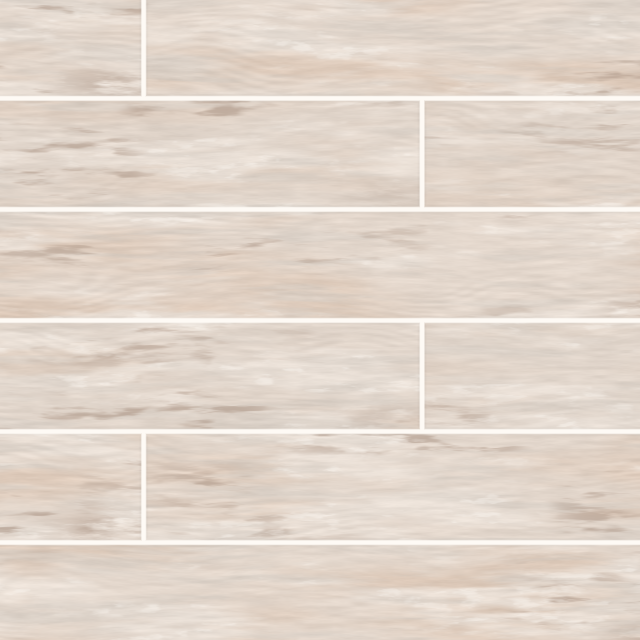
A Shadertoy shader for this texture:

```glsl
// Pale weathered wood-look planks in staggered rows with thin white joints.

#define ROW_HEIGHT   0.1735
#define PLANK_LENGTH 1.305
#define TOP_JOINT    0.1537
#define FIRST_BUTT   0.2245
#define JOINT_HALF   0.0038
#define JOINT_COLOR  vec3(0.995, 0.98, 0.96)
#define BASE_COLOR   vec3(0.892, 0.843, 0.800)
#define PALE_COLOR   vec3(0.922, 0.885, 0.850)
#define GREY_COLOR   vec3(0.845, 0.810, 0.775)
#define TAN_COLOR    vec3(0.862, 0.777, 0.708)
#define DARK_COLOR   vec3(0.690, 0.605, 0.545)
#define GRAIN_DEPTH  0.085

float hash(vec2 p) {
    vec3 q = fract(p.xyx * 0.1031);
    q += dot(q, q.yzx + 33.33);
    return fract((q.x + q.y) * q.z);
}

float noise(vec2 p) {
    vec2 cell = floor(p), f = fract(p);
    f = f * f * (3.0 - 2.0 * f);
    float low = mix(hash(cell), hash(cell + vec2(1, 0)), f.x);
    float high = mix(hash(cell + vec2(0, 1)), hash(cell + vec2(1, 1)), f.x);
    return mix(low, high, f.y);
}

float fbm(vec2 p) {
    float sum = 0.0, weight = 0.5;
    for (int i = 0; i < 4; i++) {
        sum += weight * noise(p);
        p = p * 2.03 + 17.3;
        weight *= 0.5;
    }
    return sum / 0.9375;
}

// local: position from the left end and top edge of the plank
vec3 plankColor(vec2 local, vec2 id, float warmth) {
    vec2 seed = 40.0 * vec2(hash(id + 11.0), hash(id + 47.0));
    vec2 p = local + seed;
    p.y += 0.012 * (noise(p * vec2(5.0, 9.0)) - 0.5);

    // Broad stains and streaks along the board
    float stain = fbm(p * vec2(3.0, 17.0));
    float bleach = fbm(p * vec2(5.0, 36.0) + 31.0);
    float streak = fbm(p * vec2(6.0, 70.0) + 73.0);
    vec3 wood = mix(BASE_COLOR, GREY_COLOR, 0.35 * (1.0 - warmth));
    wood = mix(wood, TAN_COLOR, (0.2 + 0.65 * warmth) * smoothstep(0.42, 0.78, stain));
    wood = mix(wood, PALE_COLOR, 0.85 * smoothstep(0.45, 0.72, bleach));
    wood = mix(wood, GREY_COLOR, 0.6 * smoothstep(0.48, 0.75, streak));

    // Fine fibres and patches of wavy figure
    float fibre = fbm(p * vec2(26.0, 190.0) + 9.0);
    float figure = sin(6.2832 * (p.y * 75.0 + 5.0 * noise(p * vec2(7.0, 16.0))));
    float figured = smoothstep(0.5, 0.75, noise(p * vec2(4.0, 11.0) + 5.0));
    wood += GRAIN_DEPTH * (fibre - 0.5) + 0.011 * figure * figured;

    // Sparse flecks and chalky scuffs
    float patches = smoothstep(0.5, 0.8, noise(p * vec2(5.0, 15.0) + 61.0));
    float fleck = smoothstep(0.55, 0.8, fbm(p * vec2(13.0, 85.0) + 23.0));
    wood = mix(wood, DARK_COLOR, 0.65 * fleck * patches);
    float scuff = smoothstep(0.58, 0.78, fbm(p * vec2(24.0, 95.0) + 89.0));
    wood = mix(wood, JOINT_COLOR, 0.4 * scuff * smoothstep(0.4, 0.7, bleach));

    // Brown wear gathered at the lower right end of warm boards
    vec2 fromCorner = (local - vec2(PLANK_LENGTH - 0.05, ROW_HEIGHT - 0.022)) / vec2(0.08, 0.024);
    float wear = exp(-dot(fromCorner, fromCorner));
    wear *= smoothstep(0.3, 0.7, fbm(p * vec2(22.0, 110.0) + 7.0));
    return mix(wood, DARK_COLOR, 0.85 * warmth * wear);
}

void mainImage(out vec4 fragColor, in vec2 fragCoord) {
    vec2 uv = fragCoord / iResolution.xy;
    float soft = 0.0006 + 0.7 / min(iResolution.x, iResolution.y);

    // Rows counted downward; butt joints step by thirds, out and back
    float down = (1.0 - uv.y - TOP_JOINT) / ROW_HEIGHT + 1.0;
    float row = floor(down);
    float thirds = 2.0 - abs(row - 2.0);
    float along = (uv.x - FIRST_BUTT) / PLANK_LENGTH - thirds / 3.0;
    vec2 id = vec2(floor(along), row);
    vec2 size = vec2(PLANK_LENGTH, ROW_HEIGHT);
    vec2 local = fract(vec2(along, down)) * size;

    // Middle-step rows are cooler, the others warmer
    float warmth = mix(0.1, 0.7, min(abs(thirds - 1.0), 1.0)) + 0.3 * hash(id + 5.0);
    vec3 color = plankColor(local, id, warmth);

    // Faint shaded edge, then the joint
    vec2 toEdge = min(local, size - local);
    float edge = min(toEdge.x, toEdge.y);
    color *= 1.0 - 0.035 * (1.0 - smoothstep(JOINT_HALF, JOINT_HALF + 0.005, edge));
    float joint = 1.0 - smoothstep(JOINT_HALF - soft, JOINT_HALF + soft, edge);
    color = mix(color, JOINT_COLOR, joint);

    fragColor = vec4(clamp(color, 0.0, 1.0), 1.0);
}
```
